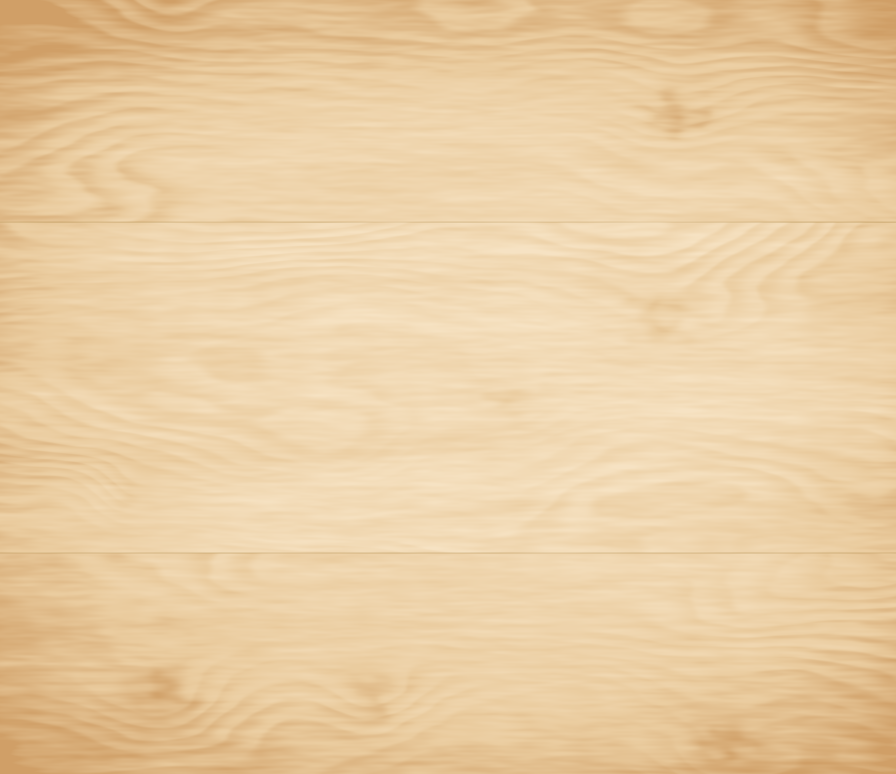
Reproduce this texture procedurally as a WebGL 1 fragment shader.

```glsl
precision highp float;
uniform vec2 u_resolution;

// Layout, in units of the canvas height
const float PLANK_HEIGHT = 0.4275;
const float FIRST_SEAM = 0.2855;
const float SEAM_WIDTH = 0.0014;
const float SEAM_STRENGTH = 0.48;

// Grain
const float RING_DENSITY = 34.0;
const float RING_WARP = 9.0;
const float RING_STRENGTH = 0.23;
const float STREAK_STRENGTH = 0.22;
const float FIBRE_STRENGTH = 0.19;
const int KNOTS_PER_PLANK = 3;
const float KNOT_STRENGTH = 0.30;

// Tone and colour
const float BASE_TONE = 0.09;
const vec2 EDGE_SHADE = vec2(0.38, 0.52);
const float SIDE_SHADE = 0.08;
const vec3 PALE = vec3(0.966, 0.888, 0.764);
const vec3 HONEY = vec3(0.916, 0.796, 0.618);
const vec3 AMBER = vec3(0.815, 0.625, 0.405);
const vec3 SEAM_COLOR = vec3(0.70, 0.56, 0.31);

vec2 hash2(vec2 p) {
  vec2 k = vec2(dot(p, vec2(127.1, 311.7)), dot(p, vec2(269.5, 183.3)));
  return fract(sin(k) * 43758.55);
}

float cornerSlope(vec2 cell, vec2 corner, vec2 f) {
  return dot(hash2(cell + corner) * 2.0 - 1.0, f - corner);
}

// Gradient noise, roughly -0.7 to 0.7
float noise(vec2 p) {
  vec2 i = floor(p);
  vec2 f = p - i;
  vec2 u = f * f * f * (f * (f * 6.0 - 15.0) + 10.0);
  float low = mix(cornerSlope(i, vec2(0.0), f), cornerSlope(i, vec2(1.0, 0.0), f), u.x);
  float high = mix(cornerSlope(i, vec2(0.0, 1.0), f), cornerSlope(i, vec2(1.0), f), u.x);
  return mix(low, high, u.y);
}

// x: dark core, y: bulge that bends the grain around it
vec2 knots(vec2 p, float row, float aspect) {
  vec2 sum = vec2(0.0);
  for (int i = 0; i < KNOTS_PER_PLANK; i++) {
    vec2 seed = vec2(float(i) * 3.7 + 1.3, row * 5.1 + 2.9);
    vec2 h = hash2(seed);
    vec2 slot = vec2((float(i) + 0.15 + 0.7 * h.x) / float(KNOTS_PER_PLANK), row + 0.15 + 0.7 * h.y);
    vec2 center = vec2(slot.x * aspect, FIRST_SEAM + slot.y * PLANK_HEIGHT);
    float size = mix(0.6, 1.2, hash2(seed + 9.0).x);
    vec2 q = (p - center) / (vec2(0.026, 0.022) * size);
    float bulge = exp(-dot(q, q) * 0.10);
    q += 1.5 * vec2(noise(p * vec2(30.0, 60.0)), noise(p * vec2(25.0, 50.0) + 8.0));
    sum += vec2(exp(-dot(q, q)) * size, bulge);
  }
  return sum;
}

// Growth rings: slow darkening, then a quick return to pale
float rings(float field) {
  float s = fract(field);
  return smoothstep(0.1, 0.75, s) * (1.0 - smoothstep(0.75, 1.0, s));
}

vec3 woodColor(float tone) {
  vec3 light = mix(PALE, HONEY, clamp(tone * 2.0, 0.0, 1.0));
  return mix(light, AMBER, clamp(tone * 2.0 - 1.0, 0.0, 1.0));
}

void main() {
  vec2 uv = gl_FragCoord.xy / u_resolution;
  float aspect = u_resolution.x / u_resolution.y;
  vec2 p = vec2(uv.x * aspect, uv.y);

  // Planks, each with its own piece of grain
  float across = (p.y - FIRST_SEAM) / PLANK_HEIGHT;
  float row = floor(across);
  vec2 g = p + vec2(7.3, 3.7) * (row + 2.0);
  vec2 knot = knots(p, row, aspect);

  // Arched figure, bent by broad noise and knots
  float bend = noise(g * vec2(1.7, 5.0)) + 0.25 * noise(g * vec2(5.0, 13.0) + 4.0);
  float field = g.y * RING_DENSITY + RING_WARP * bend + 1.8 * knot.y;
  field += 0.3 * noise(g * vec2(16.0, 50.0));
  float visibility = 0.15 + 0.85 * smoothstep(-0.3, 0.4, noise(g * vec2(2.2, 6.0) + 17.0));
  float ring = (rings(field) - 0.4) * visibility;

  // Long streaks and short fibres
  vec2 flow = vec2(g.x, g.y + 0.012 * bend);
  float streak = noise(flow * vec2(1.1, 13.0) + 3.0) + 0.6 * noise(flow * vec2(2.6, 42.0));
  float fibre = noise(flow * vec2(9.0, 125.0)) + 0.7 * noise(flow * vec2(28.0, 210.0) + 5.0);

  // Shade toward the borders, most on the left
  vec2 edge = abs(uv * 2.0 - 1.0);
  float tone = BASE_TONE + dot(EDGE_SHADE, edge * edge * edge);
  tone += SIDE_SHADE * (1.0 - uv.x) + 0.05 * hash2(vec2(row, 4.0)).x;
  tone += RING_STRENGTH * ring + STREAK_STRENGTH * streak + FIBRE_STRENGTH * fibre;
  tone += KNOT_STRENGTH * knot.x + 0.04 * knot.y;
  vec3 color = woodColor(tone);

  // Fine seams, worn unevenly along their length
  float pixel = 1.0 / u_resolution.y;
  float seamDistance = abs(fract(across + 0.5) - 0.5) * PLANK_HEIGHT;
  float seam = clamp((SEAM_WIDTH * 0.5 + pixel * 0.5 - seamDistance) / pixel, 0.0, 1.0);
  float wear = 0.85 + 0.7 * noise(vec2(p.x * 9.0, floor(across + 0.5) * 5.3));
  color = mix(color, SEAM_COLOR, seam * SEAM_STRENGTH * wear);

  gl_FragColor = vec4(color, 1.0);
}
```
